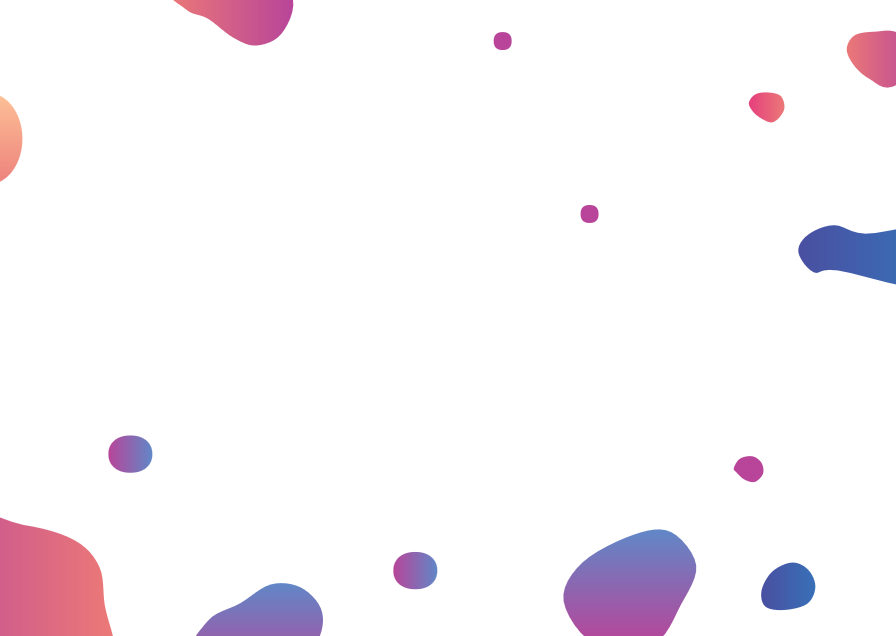
Give the GLSL for this background, as a WebGL 2 fragment shader.

```glsl
#version 300 es
precision highp float;
// Draws soft gradient blobs and dots scattered around the rim of a white page.

uniform vec2 u_resolution;
out vec4 fragColor;

const vec3 WHITE  = vec3(1.0);
const vec3 CORAL  = vec3(0.92, 0.47, 0.47);
const vec3 PURPLE = vec3(0.72, 0.27, 0.60);
const vec3 SKY    = vec3(0.38, 0.53, 0.78);
const vec3 INDIGO = vec3(0.29, 0.31, 0.63);
const vec3 AZURE  = vec3(0.22, 0.44, 0.72);
const vec3 PINK   = vec3(0.90, 0.25, 0.49);
const vec3 ROSE   = vec3(0.82, 0.37, 0.54);
const vec3 PEACH  = vec3(0.99, 0.75, 0.59);
const int KNOTS = 8;
const int STEPS = 6;

// Catmull-Rom curve from b to c
vec2 spline(vec2 a, vec2 b, vec2 c, vec2 d, float t) {
  return b + 0.5 * t * (c - a + t * (2.0 * a - 5.0 * b + 4.0 * c - d
         + t * (3.0 * (b - c) + d - a)));
}

// Signed distance to a closed smooth curve through the knots
float blob(vec2 p, vec2 k[KNOTS]) {
  float nearest = 1e6;
  float side = 1.0;
  vec2 from = k[0];
  for (int i = 0; i < KNOTS; i++) {
    vec2 a = k[(i + KNOTS - 1) % KNOTS];
    vec2 b = k[i];
    vec2 c = k[(i + 1) % KNOTS];
    vec2 d = k[(i + 2) % KNOTS];
    for (int j = 1; j <= STEPS; j++) {
      vec2 to = spline(a, b, c, d, float(j) / float(STEPS));
      vec2 edge = to - from;
      vec2 w = p - from;
      vec2 gap = w - edge * clamp(dot(w, edge) / dot(edge, edge), 0.0, 1.0);
      nearest = min(nearest, dot(gap, gap));
      // Flip the side at each edge crossed by a ray to the right
      bool crosses = (from.y > p.y) != (to.y > p.y);
      if (crosses && w.x < edge.x * w.y / edge.y) side = -side;
      from = to;
    }
  }
  return side * sqrt(nearest);
}

// Approximate distance to a slightly squared ellipse
float oval(vec2 p, vec2 center, vec2 radius, float power) {
  vec2 q = pow(abs(p - center) / radius, vec2(power));
  return (pow(q.x + q.y, 1.0 / power) - 1.0) * min(radius.x, radius.y);
}

vec3 ramp(vec3 a, vec3 b, float start, float end, float v) {
  return mix(a, b, clamp((v - start) / (end - start), 0.0, 1.0));
}

vec3 paint(vec3 base, vec3 ink, float dist, float pixel) {
  return mix(base, ink, clamp(0.5 - dist / pixel, 0.0, 1.0));
}

void main() {
  // The canvas is 100 units wide
  float pixel = 100.0 / u_resolution.x;
  vec2 p = gl_FragCoord.xy * pixel;
  vec3 color = WHITE;

  // Upper edge and left edge
  float drip = blob(p, vec2[KNOTS](vec2(19.2, 72.6), vec2(20.8, 69.9), vec2(23.2, 68.9),
    vec2(26.0, 66.8), vec2(28.6, 65.9), vec2(31.4, 67.2), vec2(32.7, 71.1), vec2(30.0, 76.0)));
  color = paint(color, ramp(CORAL, PURPLE, 19.0, 32.7, p.x), drip, pixel);
  float sun = oval(p, vec2(-1.3, 55.5), vec2(3.8, 5.1), 2.0);
  color = paint(color, ramp(CORAL, PEACH, 49.0, 60.3, p.y), sun, pixel);

  // Right side
  float cap = blob(p, vec2[KNOTS](vec2(94.5, 65.5), vec2(95.4, 67.05), vec2(97.7, 67.45),
    vec2(100.3, 67.3), vec2(104.0, 64.6), vec2(99.6, 61.3), vec2(97.0, 62.2), vec2(95.3, 63.7)));
  color = paint(color, ramp(CORAL, PURPLE, 94.5, 103.0, p.x), cap, pixel);
  float petal = blob(p, vec2[KNOTS](vec2(83.6, 59.6), vec2(84.4, 60.5), vec2(85.9, 60.65),
    vec2(87.2, 60.2), vec2(87.5, 58.7), vec2(86.3, 57.35), vec2(84.9, 57.8), vec2(83.9, 58.7)));
  color = paint(color, ramp(PINK, CORAL, 83.6, 87.5, p.x), petal, pixel);
  float wave = blob(p, vec2[KNOTS](vec2(89.1, 42.85), vec2(90.2, 44.8), vec2(93.1, 45.85),
    vec2(96.6, 44.9), vec2(104.2, 45.4), vec2(104.2, 38.9), vec2(93.5, 40.8), vec2(90.8, 40.6)));
  color = paint(color, ramp(INDIGO, AZURE, 89.1, 103.0, p.x), wave, pixel);
  float seed = blob(p, vec2[KNOTS](vec2(81.9, 18.75), vec2(82.6, 19.8), vec2(84.0, 20.05),
    vec2(85.0, 19.3), vec2(85.15, 18.1), vec2(84.25, 17.2), vec2(83.1, 17.45), vec2(82.2, 18.25)));
  color = paint(color, PURPLE, seed, pixel);

  // Lower edge
  float corner = blob(p, vec2[KNOTS](vec2(-5.2, 12.8), vec2(2.6, 12.4), vec2(8.3, 10.7),
    vec2(11.1, 7.7), vec2(11.7, 3.4), vec2(12.6, 0.0), vec2(13.7, -4.4), vec2(-5.2, -4.4)));
  color = paint(color, ramp(ROSE, CORAL, 0.0, 12.0, p.x), corner, pixel);
  float hill = blob(p, vec2[KNOTS](vec2(21.8, -2.5), vec2(23.2, 1.7), vec2(26.8, 3.65),
    vec2(30.2, 5.75), vec2(33.5, 5.45), vec2(35.8, 3.1), vec2(35.7, 0.0), vec2(33.2, -3.8)));
  color = paint(color, ramp(PURPLE, SKY, -5.0, 5.9, p.y), hill, pixel);
  float pebble = blob(p, vec2[KNOTS](vec2(62.9, 3.9), vec2(65.0, 8.2), vec2(70.7, 11.3),
    vec2(74.9, 11.6), vec2(77.7, 7.9), vec2(76.0, 3.5), vec2(72.9, -0.9), vec2(66.4, -0.9)));
  color = paint(color, ramp(PURPLE, SKY, -0.8, 11.8, p.y), pebble, pixel);
  float stone = blob(p, vec2[KNOTS](vec2(85.0, 5.1), vec2(86.2, 7.2), vec2(88.4, 8.2),
    vec2(90.2, 7.4), vec2(91.0, 5.5), vec2(90.1, 3.6), vec2(87.5, 2.9), vec2(85.4, 3.3)));
  color = paint(color, ramp(INDIGO, AZURE, 85.0, 91.0, p.x), stone, pixel);

  // Pairs of dots and ovals
  for (int i = 0; i < 2; i++) {
    vec2 dotCenter = mix(vec2(56.1, 66.4), vec2(65.8, 47.1), float(i));
    color = paint(color, PURPLE, oval(p, dotCenter, vec2(1.0), 2.4), pixel);
    vec2 center = mix(vec2(14.55, 20.3), vec2(46.35, 7.3), float(i));
    vec3 ink = ramp(PURPLE, SKY, -2.45, 2.45, p.x - center.x);
    color = paint(color, ink, oval(p, center, vec2(2.45, 2.08), 2.2), pixel);
  }
  fragColor = vec4(color, 1.0);
}
```
